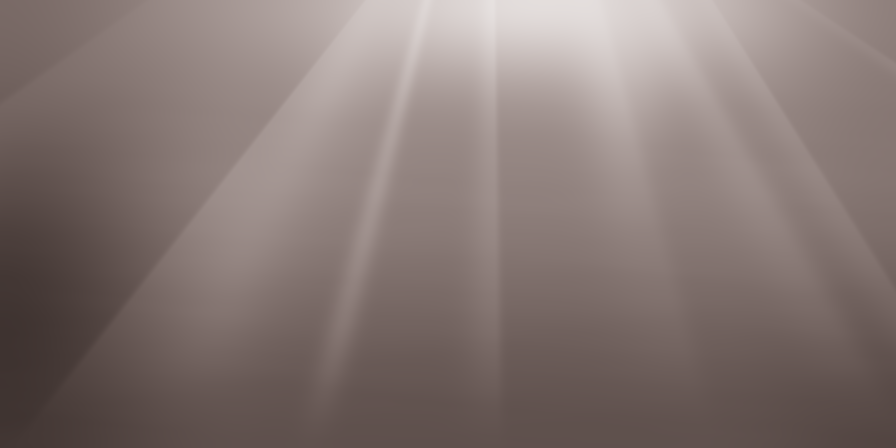
Write a Shadertoy shader that draws this background.

```glsl
// Soft shafts of light fanning down through a dusky, warm grey haze.
// A vertical gradient, a shaded left side and a ragged overhead glow are
// summed into one brightness, then light shafts and faint ripples are added.

// One shaft along a slanted axis, with its own softness on each side.
// ray = axis x at the top, axis x at the bottom, left width, right width
float shaft(vec2 p, vec4 ray) {
    float offset = p.x - mix(ray.y, ray.x, p.y);
    float spread = 1.45 - p.y;              // shafts widen away from the source
    float width = (offset < 0.0 ? ray.z : ray.w) * spread;
    return exp(-offset * offset / (width * width));
}

// Gaussian bump around a centre
float bump(float x, float centre, float width) {
    float d = (x - centre) / width;
    return exp(-d * d);
}

// Wavy horizontal streaks from layered sines
float ripples(vec2 p) {
    float sum = 0.0;
    float weight = 0.5;
    vec2 q = p * vec2(5.0, 47.0);
    for (int i = 0; i < 4; i++) {
        sum += weight * sin(q.y + 1.7 * sin(q.x + 0.3 * q.y));
        q = q * 1.7 + vec2(2.3, 1.1);
        weight *= 0.6;
    }
    return sum;
}

// Brightness to warm grey: most tinted in the midtones
vec3 warmGrey(float v) {
    return v - vec3(0.0, 0.24, 0.3) * v * (1.0 - v);
}

const int SHAFTS = 9;
const vec4 RAYS[SHAFTS] = vec4[SHAFTS](
    vec4(0.82, 0.04, 0.012, 0.24),
    vec4(0.826, 0.355, 0.09, 0.09),
    vec4(0.953, 0.693, 0.03, 0.03),
    vec4(1.10, 1.105, 0.055, 0.014),
    vec4(1.33, 1.57, 0.12, 0.035),
    vec4(1.46, 2.0, 0.09, 0.045),
    vec4(1.586, 2.21, 0.07, 0.012),
    vec4(1.78, 3.28, 0.06, 0.02),
    vec4(0.34, -1.06, 0.03, 0.3));
const float STRENGTH[SHAFTS] = float[SHAFTS](
    0.06, 0.03, 0.08, 0.055, 0.03, 0.045, 0.045, 0.04, 0.035);

void mainImage(out vec4 fragColor, in vec2 fragCoord) {
    vec2 p = fragCoord / iResolution.xy * vec2(2.0, 1.0);
    float depth = 1.0 - p.y;

    // Haze: lighter above, dim below
    float light = mix(0.37, 0.57, smoothstep(0.0, 0.65, p.y));

    // Shade on the left, and a little on the right
    float leftShade = 0.09 + 0.15 * bump(p.y, 0.45, 0.32);
    light -= leftShade * (1.0 - smoothstep(0.0, 0.56, p.x));
    light -= 0.05 * smoothstep(1.6, 2.0, p.x);

    // Overhead glow with an uneven lower edge
    float reach = 0.2 + 0.08 * bump(p.x, 1.4, 0.1) + 0.05 * bump(p.x, 0.75, 0.13);
    light += 0.31 * bump(p.x, 1.24, 0.53) * bump(depth, 0.0, reach);
    light += 0.04 * bump(p.x, 0.75, 0.45) * bump(depth, 0.0, 0.15);

    // Shafts fade at the floor and melt into the glow
    float fade = smoothstep(-0.05, 0.3, p.y) * (1.0 - 0.6 * smoothstep(0.75, 1.0, p.y));
    for (int i = 0; i < SHAFTS; i++) {
        light += STRENGTH[i] * fade * shaft(p, RAYS[i]);
    }

    // Faint surface texture, weaker inside the glow
    light += 0.003 * ripples(p) * smoothstep(0.0, 0.4, depth);

    fragColor = vec4(warmGrey(clamp(light, 0.0, 1.0)), 1.0);
}
```
